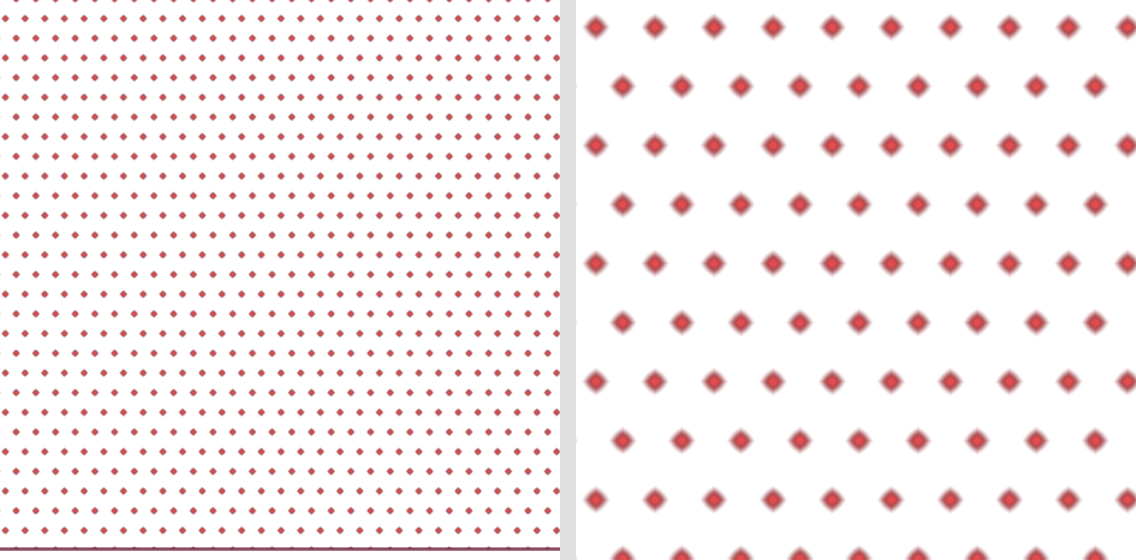
Left: the whole. Right: its middle third, enlarged.
A three.js fragment shader for this pattern:

```glsl
// Staggered rows of small, soft, rounded red diamonds on white, above a thin
// maroon rule near the bottom edge. Each dot comes from a repeated square cell;
// its distance from the cell centre sets both the ink tint and the coverage.

varying vec2 vUv;

// Layout, in canvas widths
const float PITCH = 0.03516;        // spacing of dots and of rows
const float ODD_ROW_X = 0.0096;     // first dot centre in odd rows
const float EVEN_ROW_X = 0.0288;    // first dot centre in even rows

// Dot profile
const float DIAMOND = 0.55;         // 0 is a circle, 1 is a diamond
const float DIAMOND_SCALE = 0.8;    // keeps both shapes equal in area
const float CORE_INNER = 0.0010;
const float CORE_OUTER = 0.0046;
const float EDGE_INNER = 0.0024;
const float EDGE_OUTER = 0.0082;

// Rule
const float RULE_Y = 0.0195;
const float RULE_INNER = 0.0014;
const float RULE_OUTER = 0.0046;
const float RULE_OPACITY = 0.88;

// Colours
const vec3 PAPER = vec3(1.0);
const vec3 CORE_RED = vec3(0.89, 0.30, 0.31);
const vec3 RIM_RED = vec3(0.62, 0.25, 0.27);
const vec3 RULE_MAROON = vec3(0.48, 0.20, 0.29);

// Offset from the nearest dot centre in the staggered lattice
vec2 dotOffset(vec2 p) {
  float row = floor(p.y / PITCH);
  float startX = mix(EVEN_ROW_X, ODD_ROW_X, mod(row, 2.0));
  vec2 cell = vec2((p.x - startX) / PITCH + 0.5, p.y / PITCH);
  return (fract(cell) - 0.5) * PITCH;
}

// Distance measure whose contours are rounded diamonds
float roundedDiamond(vec2 q) {
  float diamond = (abs(q.x) + abs(q.y)) * DIAMOND_SCALE;
  return mix(length(q), diamond, DIAMOND);
}

void main() {
  // Dots: bright core, duller rim, soft halo
  float d = roundedDiamond(dotOffset(vUv));
  vec3 ink = mix(CORE_RED, RIM_RED, smoothstep(CORE_INNER, CORE_OUTER, d));
  float coverage = 1.0 - smoothstep(EDGE_INNER, EDGE_OUTER, d);

  // The rule ends the dotted field
  float fromRule = vUv.y - RULE_Y;
  coverage *= smoothstep(-RULE_INNER, RULE_INNER, fromRule);
  vec3 color = mix(PAPER, ink, coverage);

  float rule = 1.0 - smoothstep(RULE_INNER, RULE_OUTER, abs(fromRule));
  color = mix(color, RULE_MAROON, rule * RULE_OPACITY);

  gl_FragColor = vec4(color, 1.0);
}
```
